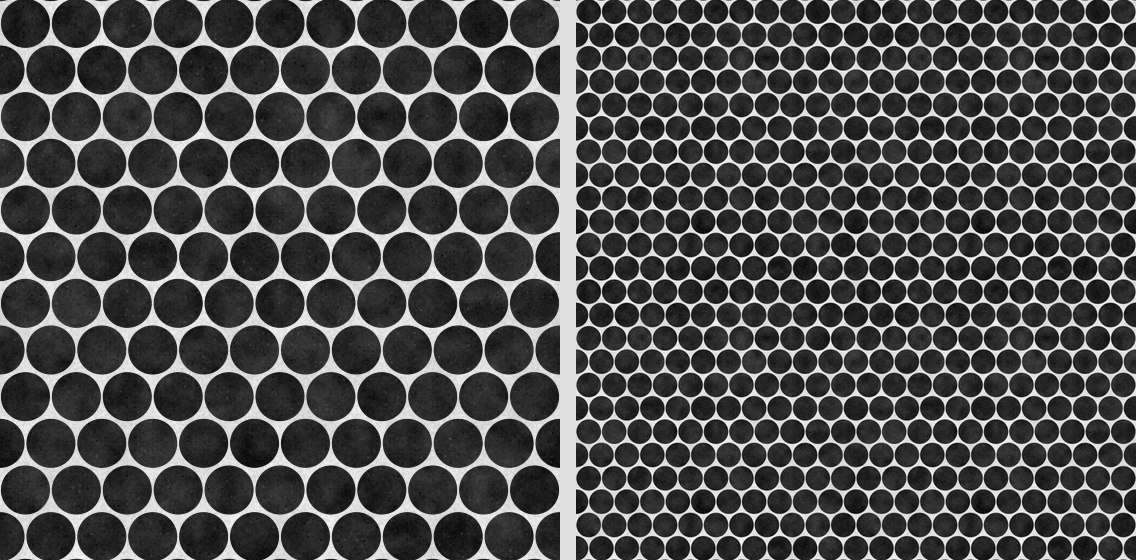
Left, the tile; right, the same tile 2 across and 2 down.
Give the GLSL for this pattern, as a Shadertoy shader.

```glsl
// Staggered rows of round, dark stone-like tiles set in pale grainy grout.
// Each pixel finds its nearest disc, then wrapping value noise adds clouds,
// mottling, pits and flecks, with a small tone shift for every tile.

const vec2 TILES = vec2(11.0, 12.0);    // repeats across and down; rows must be even
const float RADIUS = 0.0438;            // disc radius, in canvas widths
const float EDGE_SOFTNESS = 0.65;       // half width of the smoothed rim, in pixels
const float STONE_TONE = 0.150;
const float TILE_VARIATION = 0.035;
const float CLOUD_STRENGTH = 0.13;
const float MOTTLE_STRENGTH = 0.17;
const float STONE_GRAIN = 0.055;
const float PIT_DEPTH = 0.085;
const float FLECK_LIGHT = 0.10;
const float GROUT_TONE = 0.875;
const float GROUT_CLOUD = 0.13;
const float GROUT_GRAIN = 0.10;

// Integer hash to 0..1
float hash(vec2 cell, float seed) {
    uvec3 v = uvec3(ivec3(vec3(cell, seed)));
    uint h = v.x * 1597334673u ^ v.y * 3812015801u ^ v.z * 2798796415u;
    h = (h ^ (h >> 16)) * 2246822519u;
    h = (h ^ (h >> 13)) * 3266489917u;
    h ^= h >> 16;
    return float(h & 65535u) / 65535.0;
}

// Value noise that wraps after a whole number of cells
float noise(vec2 uv, float period, float seed) {
    vec2 p = uv * period;
    vec2 cell = floor(p);
    vec2 f = p - cell;
    f = f * f * (3.0 - 2.0 * f);
    vec2 a = mod(cell, period);
    vec2 b = mod(cell + 1.0, period);
    return mix(mix(hash(a, seed), hash(vec2(b.x, a.y), seed), f.x),
               mix(hash(vec2(a.x, b.y), seed), hash(b, seed), f.x), f.y);
}

float fbm(vec2 uv, float period, float seed) {
    float sum = 0.0;
    float weight = 0.5;
    for (int octave = 0; octave < 4; octave++) {
        sum += weight * noise(uv, period, seed + float(octave));
        weight *= 0.5;
        period *= 2.0;
    }
    return sum / 0.9375;
}

// Sparse soft dots, each kept inside its own cell
float specks(vec2 uv, float period, float density, float seed) {
    vec2 p = uv * period;
    vec2 cell = mod(floor(p), period);
    vec2 center = 0.35 + 0.3 * vec2(hash(cell, seed), hash(cell, seed + 1.0));
    float size = mix(0.14, 0.34, hash(cell, seed + 2.0));
    float present = step(hash(cell, seed + 3.0), density);
    float strength = mix(0.35, 1.0, hash(cell, seed + 4.0));
    return present * strength * (1.0 - smoothstep(size * 0.35, size, length(fract(p) - center)));
}

// Signed distance to the nearest disc in xy... z packs its wrapped tile number
vec2 nearestDisc(vec2 uv) {
    vec2 best = vec2(1.0, 0.0);
    float baseRow = floor(uv.y * TILES.y);
    for (int k = -1; k <= 1; k++) {
        float row = baseRow + float(k);
        float shift = 0.5 * mod(row, 2.0);
        float column = floor(uv.x * TILES.x - shift + 0.5);
        vec2 center = vec2(column + shift, row + 0.5) / TILES;
        float dist = length(uv - center) - RADIUS;
        float id = mod(column, TILES.x) + TILES.x * mod(row, TILES.y);
        if (dist < best.x) best = vec2(dist, id);
    }
    return best;
}

float stone(vec2 uv, float id) {
    float tone = STONE_TONE + TILE_VARIATION * (hash(vec2(id, 7.0), 3.0) - 0.5);
    tone += CLOUD_STRENGTH * (fbm(uv, 9.0, 11.0) - 0.5);
    tone += MOTTLE_STRENGTH * (fbm(uv, 34.0, 100.0 + 8.0 * id) - 0.5);
    tone += STONE_GRAIN * (noise(uv, 300.0, 21.0) - 0.5);
    tone -= PIT_DEPTH * specks(uv, 130.0, 0.30, 31.0);
    tone -= PIT_DEPTH * 0.7 * specks(uv, 210.0, 0.20, 41.0);
    tone += FLECK_LIGHT * specks(uv, 95.0, 0.13, 51.0);
    tone += FLECK_LIGHT * 0.7 * specks(uv, 180.0, 0.10, 61.0);
    return max(tone, 0.045);
}

float grout(vec2 uv) {
    float cloud = GROUT_CLOUD * (fbm(uv, 14.0, 71.0) - 0.5);
    float grain = GROUT_GRAIN * (noise(uv, 360.0, 81.0) - 0.5);
    return GROUT_TONE + cloud + grain;
}

void mainImage(out vec4 fragColor, in vec2 fragCoord) {
    vec2 uv = fragCoord / iResolution.xy;
    vec2 disc = nearestDisc(uv);
    float soft = EDGE_SOFTNESS / min(iResolution.x, iResolution.y);
    float outside = smoothstep(-soft, soft, disc.x);
    fragColor = vec4(vec3(mix(stone(uv, disc.y), grout(uv), outside)), 1.0);
}
```
